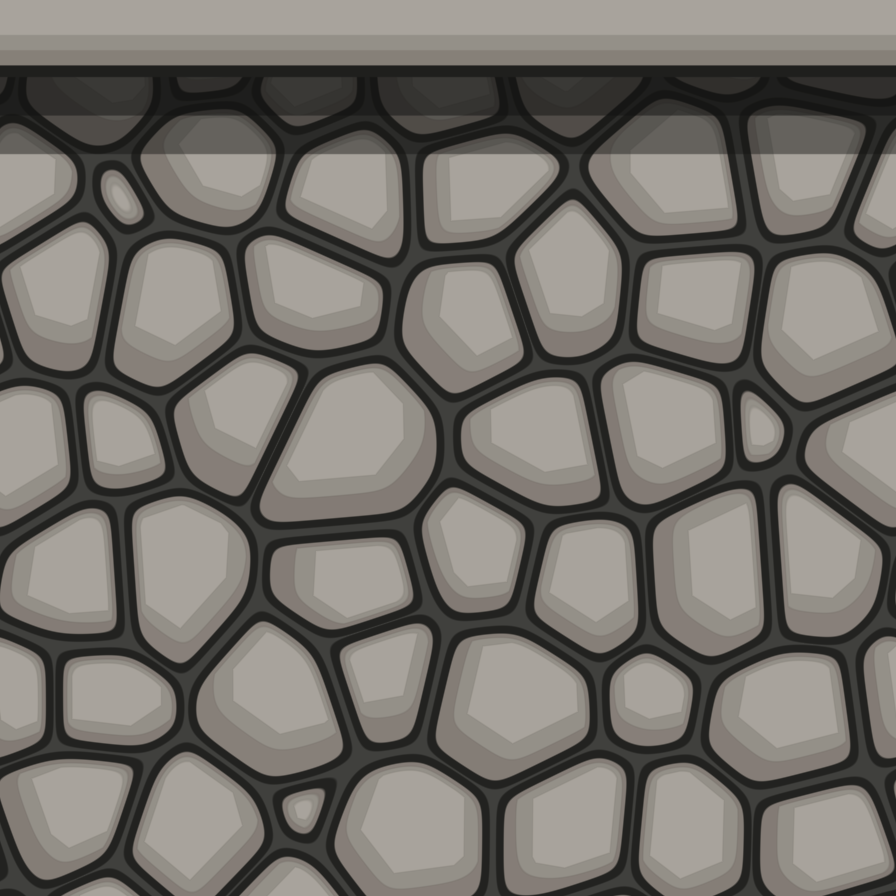
Give the GLSL for this texture, as a Shadertoy shader.

```glsl
// Cartoon cobblestone wall under a smooth stone ledge that casts a stepped shadow.
// Stones are cells of a weighted Voronoi diagram with rounded corners; each one
// is cel-shaded by insetting its edges further on the side away from the light.

const float COLUMNS = 7.0;
const float ROUNDING = 0.05;

const vec3 LIGHT_STONE = vec3(0.66, 0.64, 0.61);
const vec3 MID_STONE = vec3(0.58, 0.565, 0.535);
const vec3 LOW_STONE = vec3(0.52, 0.49, 0.465);
const vec3 OUTLINE = vec3(0.135, 0.135, 0.125);
const vec3 GROUT = vec3(0.25, 0.25, 0.24);

vec3 hash(vec2 cell) {
    vec3 q = fract(vec3(cell.xyx) * vec3(0.1031, 0.1030, 0.0973));
    q += dot(q, q.yxz + 33.33);
    return fract((q.xxy + q.yzz) * q.zyx);
}

// Site position in xy, weight in z; the pattern wraps sideways
vec3 stoneSite(vec2 cell) {
    vec3 h = hash(vec2(mod(cell.x, COLUMNS), cell.y) + 17.0);
    vec2 stagger = vec2(0.5 * mod(cell.y, 2.0), 0.0);
    float weight = h.z < 0.24 ? -0.25 : 0.2 * h.z;
    return vec3(cell + 0.5 + stagger + 0.68 * (h.xy - 0.5), weight);
}

float powerDistance(vec2 p, vec3 site) {
    vec2 r = p - site.xy;
    return dot(r, r) - site.z;
}

float cover(float d, float blur) {
    return smoothstep(-blur, blur, d);
}

vec3 wall(vec2 p, float blur) {
    // Find the stone that owns this point
    vec2 home = floor(p);
    float nearest = 1e5;
    for (int y = -2; y <= 2; y++)
    for (int x = -2; x <= 2; x++) {
        vec2 cell = floor(p) + vec2(x, y);
        float d = powerDistance(p, stoneSite(cell));
        if (d < nearest) {
            nearest = d;
            home = cell;
        }
    }
    vec3 site = stoneSite(home);
    vec2 homeId = vec2(mod(home.x, COLUMNS), home.y);
    float angle = -2.03 + 1.1 * (hash(homeId + 61.0).x - 0.5);
    vec2 shadeDir = vec2(cos(angle), sin(angle));

    // Combine its edges into the outer shape and two inset facets
    float edgeSum = 0.0, midSum = 0.0, facet = 1e5;
    for (int y = -2; y <= 2; y++)
    for (int x = -2; x <= 2; x++) {
        if (x == 0 && y == 0) continue;
        vec2 cell = home + vec2(x, y);
        vec3 other = stoneSite(cell);
        vec2 toOther = other.xy - site.xy;
        float span = length(toOther);
        float d = (powerDistance(p, other) - powerDistance(p, site)) / (2.0 * span);
        float reach = max((span * span + site.z - other.z) / (2.0 * span), 0.05);
        float shade = dot(toOther / span, shadeDir);
        vec2 pairId = vec2(mod(home.x + cell.x, COLUMNS), home.y + cell.y);
        float gap = 0.03 * hash(pairId + 5.0).x;
        edgeSum += exp(-(d - gap) / ROUNDING);
        midSum += exp(-(d - reach * (0.2 + 0.21 * shade)) / ROUNDING);
        facet = min(facet, d - reach * (0.41 + 0.22 * shade));
    }
    float stone = -ROUNDING * log(edgeSum) - 0.062;
    float mid = min(-ROUNDING * log(midSum), stone - 0.03);
    facet = min(facet, stone - 0.06);

    // Paint from the grout up to the lit facet
    vec3 lowTone = LOW_STONE + 0.025 * (hash(homeId + 93.0).y - 0.5);
    vec3 color = mix(GROUT, OUTLINE, cover(stone + 0.06, blur));
    color = mix(color, lowTone, cover(stone, blur));
    color = mix(color, MID_STONE, cover(mid, blur));
    color = mix(color, LIGHT_STONE, cover(facet, blur));

    // Faint pencil line where two tones meet
    float crease = 1.0 - smoothstep(0.0, 1.5 * blur, min(abs(facet), abs(mid)));
    return color - 0.03 * crease * cover(stone, blur);
}

void mainImage(out vec4 fragColor, in vec2 fragCoord) {
    vec2 uv = fragCoord / iResolution.y;
    float pixel = 1.0 / iResolution.y;
    vec3 color = wall(uv * COLUMNS, COLUMNS * pixel);

    // Stepped shadow below the ledge
    float shadow = 0.45 * cover(uv.y - 0.828, pixel) + 0.28 * cover(uv.y - 0.871, pixel);
    color = mix(color, vec3(0.07, 0.07, 0.065), shadow);

    // Ledge: dark underside, two lower bevels and a light face
    color = mix(color, vec3(0.12, 0.12, 0.115), cover(uv.y - 0.914, pixel));
    color = mix(color, vec3(0.525, 0.5, 0.47), cover(uv.y - 0.927, pixel));
    color = mix(color, MID_STONE, cover(uv.y - 0.944, pixel));
    color = mix(color, LIGHT_STONE, cover(uv.y - 0.961, pixel));

    fragColor = vec4(color, 1.0);
}
```
